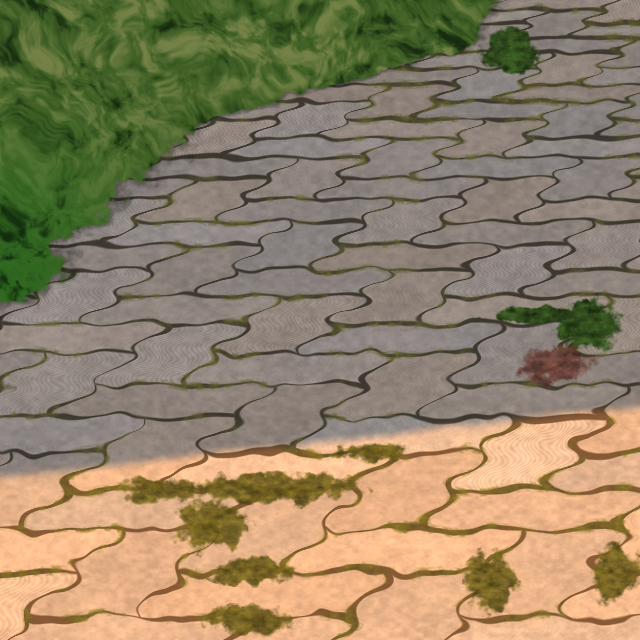
This texture is drawn by a WebGL 1 fragment shader. Its source:

```glsl
precision highp float;
// Herringbone paving in perspective, half in shade and half in warm sun, with grass and moss.
uniform vec2 u_resolution;

const float TAU = 6.2831853;
const float HORIZON = 2.083;       // height of the vanishing line
const float ROW_SCALE = 56.8;      // paving rows per unit of inverse depth
const float ROW_START = 0.4885;    // inverse depth of row zero
const float COLUMN_SCALE = 12.12;  // paving columns per unit of x / depth
const float ROW_SHEAR = 0.465;     // sideways lean of the columns per row
const float COLUMN_START = 1.257;
const float JOINT_WIDTH = 0.0042;
const vec3 SHADE_STONE = vec3(0.555, 0.52, 0.50);
const vec3 SUN_STONE = vec3(0.95, 0.735, 0.565);
const vec3 SHADE_JOINT = vec3(0.20, 0.185, 0.15);
const vec3 SUN_JOINT = vec3(0.48, 0.31, 0.17);
const vec3 SHADE_MOSS = vec3(0.31, 0.30, 0.15);
const vec3 SUN_MOSS = vec3(0.43, 0.37, 0.11);
const vec3 GRASS_DARK = vec3(0.09, 0.17, 0.06);
const vec3 GRASS_GREEN = vec3(0.24, 0.37, 0.14);
const vec3 GRASS_PALE = vec3(0.46, 0.51, 0.28);
const vec3 RED_WEED = vec3(0.38, 0.22, 0.19);

float hash(vec2 p) {
  p = fract(p * vec2(0.1031, 0.1137));
  p += dot(p, p.yx + 33.33);
  return fract((p.x + p.y) * p.x * 7.31 + p.y * 91.7);
}

float noise(vec2 p) {
  vec2 i = floor(p), f = fract(p);
  f = f * f * (3.0 - 2.0 * f);
  return mix(mix(hash(i), hash(i + vec2(1.0, 0.0)), f.x),
             mix(hash(i + vec2(0.0, 1.0)), hash(i + 1.0), f.x), f.y);
}

float fbm(vec2 p) {
  float sum = 0.0, gain = 0.53;
  for (int i = 0; i < 4; i++) {
    sum += gain * noise(p);
    p = mat2(1.6, 1.2, -1.2, 1.6) * p + 7.3;
    gain *= 0.5;
  }
  return sum;
}

// Perspective ground position in paving cells, with interlocking wavy edges.
vec2 pavingCells(vec2 p, float depth) {
  float row = ROW_SCALE * (1.0 / depth - ROW_START);
  vec2 c = vec2(COLUMN_SCALE * p.x / depth - ROW_SHEAR * row - COLUMN_START, row);
  vec2 wobble = vec2(noise(p * 38.0), noise(p * 38.0 + 50.0)) - 0.5;
  return c + vec2(0.10, 0.07) * sin(TAU * c.yx) + wobble * vec2(0.13, 0.17);
}

// Distance to the nearest joint in x, brick identity in yz, upright flag in w.
vec4 herringbone(vec2 c, vec2 cellSize) {
  vec2 id = floor(c), f = c - id;
  float kind = mod(id.x - id.y, 4.0);
  vec2 lower = f * cellSize, upper = (1.0 - f) * cellSize;
  float upright = step(1.5, kind);
  if (kind < 0.5) upper.x = 1.0;
  else if (kind < 1.5) { lower.x = 1.0; id.x -= 1.0; }
  else if (kind < 2.5) { lower.y = 1.0; id.y -= 1.0; }
  else upper.y = 1.0;
  vec2 edge = min(lower, upper);
  return vec4(min(edge.x, edge.y), id, upright);
}

// Soft elliptical clump: one at the middle, zero outside.
float clump(vec2 p, vec2 center, vec2 radius) {
  return max(0.0, 1.0 - length((p - center) / radius));
}

vec3 grassColor(vec2 p) {
  vec2 bend = vec2(fbm(p * 9.0), fbm(p * 9.0 + 20.0));
  float tufts = fbm(p * vec2(13.0, 23.0) + bend * 3.0);
  float blades = fbm(vec2(p.x * 75.0 + p.y * 35.0, p.y * 60.0) + bend * 9.0);
  float light = tufts * 0.65 + blades * 0.5 + 0.10 * (p.y - 0.75);
  vec3 color = mix(GRASS_DARK, GRASS_GREEN, smoothstep(0.30, 0.57, light));
  color = mix(color, GRASS_PALE, smoothstep(0.52, 0.82, light) * smoothstep(0.45, 0.95, p.y));
  float lush = (1.0 - smoothstep(0.0, 0.3, p.x)) * (1.0 - smoothstep(0.55, 0.9, p.y));
  return color * mix(vec3(1.0), vec3(0.75, 1.08, 0.85), lush);
}

void main() {
  vec2 p = gl_FragCoord.xy / u_resolution;
  float pixel = 1.0 / u_resolution.y;
  float depth = HORIZON - p.y;
  vec2 cells = pavingCells(p, depth);
  vec2 cellSize = vec2(0.75 * depth / COLUMN_SCALE, depth * depth / ROW_SCALE);
  vec4 brick = herringbone(cells, cellSize);
  float patches = fbm(p * vec2(13.0, 17.0) + 4.0);
  float grain = fbm(p * vec2(90.0, 130.0));
  float sun = 1.0 - smoothstep(-0.012, 0.010, p.y - 0.254 - 0.112 * p.x + 0.012 * (patches - 0.5));

  // Stone faces with brick tones, grain, fine ribs and worn rims.
  float tone = hash(brick.yz + 40.0);
  vec3 stone = mix(SHADE_STONE, SUN_STONE, sun);
  stone *= 0.95 + 0.11 * tone + 0.22 * (grain - 0.5) + 0.12 * (patches - 0.5);
  stone *= mix(vec3(1.02, 0.99, 0.96), vec3(0.98, 1.0, 1.03), hash(brick.yz + 9.0));
  float ribs = sin(TAU * (cells.x * 17.0 + cells.y * 2.0));
  stone *= 1.0 + 0.045 * ribs * mix(0.3, 1.0, brick.w) * smoothstep(0.3, 0.8, tone);
  stone *= 1.0 + 0.06 * smoothstep(0.012, 0.005, brick.x) * (grain - 0.25);

  // Joints that narrow, widen and fill with moss.
  float wear = noise(p * vec2(19.0, 27.0) + 11.0);
  float width = JOINT_WIDTH * (0.15 + 1.25 * wear) * mix(0.75, 1.25, sun);
  float soft = max(pixel, 0.0016);
  float joint = 1.0 - smoothstep(width - soft, width + soft, brick.x);
  float mossy = smoothstep(0.42, 0.62, patches);
  vec3 moss = mix(SHADE_MOSS, SUN_MOSS, sun) * (0.55 + 0.9 * grain);
  vec3 gap = mix(mix(SHADE_JOINT, SUN_JOINT, sun), moss, mossy * 0.7);
  vec3 color = mix(stone, gap, joint * 0.9);
  float fringe = 1.0 - smoothstep(width, width + 0.007, brick.x);
  color = mix(color, moss, fringe * mossy * smoothstep(0.4, 0.7, grain) * 0.7);

  // Larger moss clumps and weeds.
  float growth = max(clump(p, vec2(0.43, 0.237), vec2(0.17, 0.033)), clump(p, vec2(0.33, 0.18), vec2(0.07, 0.055)));
  growth = max(growth, max(clump(p, vec2(0.25, 0.235), vec2(0.08, 0.028)), clump(p, vec2(0.39, 0.108), vec2(0.08, 0.027))));
  growth = max(growth, max(clump(p, vec2(0.39, 0.03), vec2(0.08, 0.03)), clump(p, vec2(0.77, 0.09), vec2(0.05, 0.06))));
  growth = max(growth, max(clump(p, vec2(0.96, 0.105), vec2(0.055, 0.06)), clump(p, vec2(0.585, 0.293), vec2(0.07, 0.022))));
  float ragged = 0.9 * (fbm(p * 55.0) - 0.5);
  color = mix(color, moss * 0.95, 0.9 * smoothstep(0.15, 0.42, growth + ragged * step(0.01, growth)));
  float tuft = max(clump(p, vec2(0.915, 0.495), vec2(0.068, 0.052)), clump(p, vec2(0.85, 0.508), vec2(0.12, 0.018)));
  tuft = max(tuft, clump(p, vec2(0.80, 0.92), vec2(0.055, 0.04)));
  color = mix(color, GRASS_GREEN * (0.3 + 0.9 * grain), smoothstep(0.1, 0.35, tuft + ragged * step(0.01, tuft)));
  float weed = clump(p, vec2(0.875, 0.43), vec2(0.085, 0.04));
  color = mix(color, RED_WEED * (0.5 + grain), 0.85 * smoothstep(0.2, 0.5, weed + ragged * step(0.01, weed)));

  // Grass bank with a ragged edge and a thin dark rim.
  float bank = p.y - 0.49 + 0.28 * smoothstep(0.80, 0.94, p.y) - p.x;
  bank += 0.13 * (fbm(p * vec2(11.0, 24.0)) - 0.5) + 0.05 * (fbm(p * 60.0) - 0.5);
  color *= 1.0 - 0.3 * smoothstep(-0.025, 0.0, bank);
  color = mix(color, grassColor(p), smoothstep(-0.006, 0.010, bank));
  gl_FragColor = vec4(clamp(color, 0.0, 1.0), 1.0);
}
```
